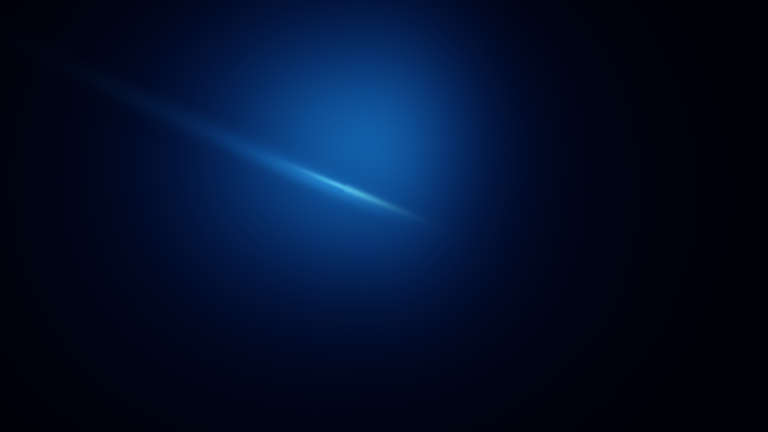
Write a Shadertoy shader that draws this background.

```glsl
// A deep blue glow on near-black, crossed by a thin slanted streak of light.
// Lopsided Gaussian lobes build the glow, a power curve turns its level into
// colour, and three lobes in a tilted, slightly bent frame form the streak.

// Positions and sizes are in canvas heights, origin at the lower left.
const vec2  GLOW_CENTER    = vec2(0.856, 0.664);
const vec2  GLOW_LEFT      = vec2(0.37, 0.31);   // radii left of the center
const vec2  GLOW_RIGHT     = vec2(0.25, 0.31);   // radii right of the center
const float GLOW_LEVEL     = 0.48;
const vec2  HAZE_CENTER    = vec2(0.76, 0.56);
const vec2  HAZE_RADII     = vec2(0.65, 0.55);
const float HAZE_LEVEL     = 0.15;
const float BASE_LEVEL     = 0.018;
const float MOTTLE_AMOUNT  = 0.05;

const vec3  RAMP_SCALE     = vec3(0.16, 0.69, 1.0);
const vec3  RAMP_POWER     = vec3(2.0, 1.5, 1.0);

const vec2  STREAK_CENTER  = vec2(0.799, 0.565);
const float STREAK_ANGLE   = -0.389;
const float STREAK_BEND    = 0.047;
const vec3  CORE_COLOR     = vec3(0.21, 0.29, 0.17);
const vec3  BAND_COLOR     = vec3(0.05, 0.13, 0.13);
const vec3  TRAIL_COLOR    = vec3(0.012, 0.06, 0.09);

// Gaussian falloff with separate radii on the left and right sides.
float lobe(vec2 offset, vec2 leftRadii, vec2 rightRadii) {
    vec2 q = offset / (offset.x < 0.0 ? leftRadii : rightRadii);
    return exp(-dot(q, q));
}

// Layered sines, a slow unevenness in the haze.
float mottle(vec2 p) {
    float sum = 0.0;
    float weight = 0.5;
    for (int i = 0; i < 3; i++) {
        sum += weight * sin(p.x * 5.0 + 1.7 * sin(p.y * 4.0)) * sin(p.y * 6.0 + 1.0);
        p = mat2(0.8, 0.6, -0.6, 0.8) * p * 1.6 + 2.3;
        weight *= 0.5;
    }
    return sum;
}

vec3 background(vec2 p) {
    float level = BASE_LEVEL
        + GLOW_LEVEL * lobe(p - GLOW_CENTER, GLOW_LEFT, GLOW_RIGHT)
        + HAZE_LEVEL * lobe(p - HAZE_CENTER, HAZE_RADII, HAZE_RADII);
    level *= 1.0 + MOTTLE_AMOUNT * mottle(p);
    return RAMP_SCALE * pow(vec3(level), RAMP_POWER);
}

vec3 streak(vec2 p) {
    // x runs along the streak, y across it
    vec2 axis = vec2(cos(STREAK_ANGLE), sin(STREAK_ANGLE));
    vec2 d = p - STREAK_CENTER;
    vec2 q = vec2(dot(d, axis), dot(d, vec2(-axis.y, axis.x)));
    float back = min(q.x, 0.0);
    q.y -= STREAK_BEND * back * back;

    float core  = lobe(q, vec2(0.095, 0.006), vec2(0.12, 0.008));
    float band  = lobe(q - vec2(-0.02, -0.010), vec2(0.17, 0.018), vec2(0.13, 0.018));
    float trail = lobe(q - vec2(-0.18, -0.004), vec2(0.45, 0.026), vec2(0.20, 0.026));
    return CORE_COLOR * core + BAND_COLOR * band + TRAIL_COLOR * trail;
}

void mainImage(out vec4 fragColor, in vec2 fragCoord) {
    vec2 p = fragCoord / iResolution.y;
    fragColor = vec4(background(p) + streak(p), 1.0);
}
```
